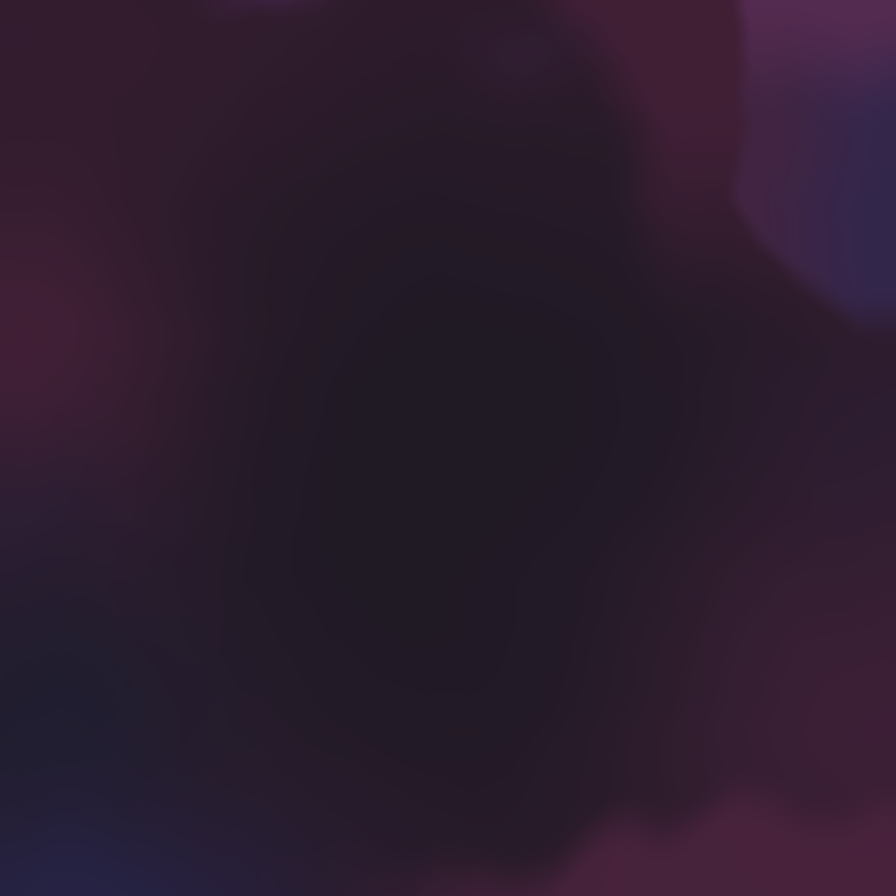
Reproduce this background procedurally as a WebGL 2 fragment shader.

```glsl
#version 300 es
precision highp float;
// Dark painterly nebula: a near-black centre ringed by plum, wine and navy clouds.

uniform vec2 u_resolution;
out vec4 fragColor;

// Layered sines that bend the cloud outlines
vec2 warp(vec2 p) {
    vec2 offset = vec2(0.0);
    float amplitude = 0.008;
    float frequency = 17.0;
    for (int i = 0; i < 4; i++) {
        offset += amplitude * sin(frequency * (p.yx + offset.yx) + vec2(1.3, 4.1) * float(i + 1));
        amplitude *= 0.55;
        frequency *= 1.9;
    }
    return p + offset;
}

// Soft elliptical falloff
float glow(vec2 p, vec2 centre, vec2 radii) {
    vec2 q = (p - centre) / radii;
    return exp(-dot(q, q));
}

void main() {
    vec2 uv = gl_FragCoord.xy / u_resolution;
    vec2 p = warp(uv);

    // Dark heart fading into plum
    float heart = length((p - vec2(0.53, 0.44)) * vec2(1.05, 0.85));
    vec3 color = mix(vec3(0.125, 0.100, 0.145), vec3(0.178, 0.107, 0.168), smoothstep(0.12, 0.55, heart));

    // Wine and violet haze on the left
    color = mix(color, vec3(0.205, 0.112, 0.185), 0.8 * glow(p, vec2(0.0, 0.97), vec2(0.30, 0.12)));
    color = mix(color, vec3(0.260, 0.125, 0.215), 0.9 * glow(p, vec2(0.02, 0.61), vec2(0.16, 0.19)));
    color = mix(color, vec3(0.175, 0.120, 0.220), 0.6 * glow(p, vec2(0.0, 0.41), vec2(0.15, 0.09)));

    // Navy pool in the lower left
    color = mix(color, vec3(0.125, 0.115, 0.185), glow(p, vec2(0.05, 0.20), vec2(0.20, 0.18)));
    color = mix(color, vec3(0.142, 0.135, 0.270), 0.95 * glow(p, vec2(0.10, -0.02), vec2(0.24, 0.12)));

    // Violet right side and wine lower right
    color = mix(color, vec3(0.170, 0.115, 0.200), 0.7 * glow(p, vec2(1.0, 0.50), vec2(0.15, 0.14)));
    color = mix(color, vec3(0.240, 0.125, 0.215), 0.9 * glow(p, vec2(0.97, 0.20), vec2(0.25, 0.22)));

    // Bright bank along the bottom
    float bankTop = 0.035 + 0.075 * smoothstep(0.5, 0.85, p.x) + 0.012 * sin(p.x * 42.0 - 14.5);
    float bank = smoothstep(0.025, -0.05, p.y - bankTop) * smoothstep(0.32, 0.68, p.x);
    color = mix(color, vec3(0.295, 0.138, 0.240), 0.85 * bank);

    // Wine veil across the upper right, with a curved left edge
    float veilEdge = 0.715 - 1.5 * pow(max(p.y - 0.72, 0.0), 2.0);
    float veil = smoothstep(-0.025, 0.06, p.x - veilEdge) * smoothstep(0.60, 0.90, p.y);
    color = mix(color, vec3(0.255, 0.122, 0.212), 0.95 * veil);

    // Small violet wisps at the top
    color = mix(color, vec3(0.195, 0.118, 0.205), 0.7 * glow(p, vec2(0.58, 0.95), vec2(0.06, 0.04)));
    color = mix(color, vec3(0.265, 0.145, 0.290), 0.9 * glow(p, vec2(0.30, 1.01), vec2(0.055, 0.022)));

    // Indigo cloud in the top right, brighter towards its upper corner
    vec2 q = vec2((p.x - 1.02) / 0.195, min(p.y - 0.82, 0.0) / 0.17);
    float softness = mix(0.06, 0.22, smoothstep(0.84, 1.0, p.x));
    float cloud = smoothstep(1.0 + softness, 1.0 - softness, length(q));
    vec3 indigo = mix(vec3(0.255, 0.143, 0.260), vec3(0.200, 0.150, 0.300), smoothstep(0.84, 0.99, p.x));
    indigo = mix(indigo, vec3(0.335, 0.170, 0.320), smoothstep(0.86, 1.01, p.y));
    color = mix(color, indigo, 0.95 * cloud);

    fragColor = vec4(color, 1.0);
}
```
